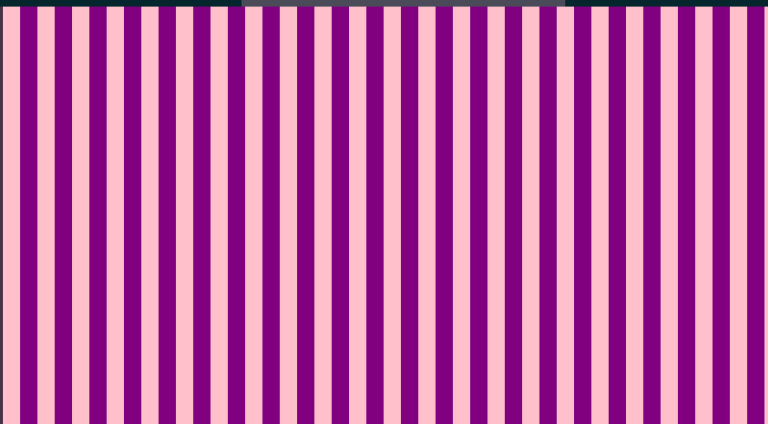
This pattern is drawn by a Shadertoy shader. Its source:

```glsl
// Flat vertical stripes, purple on pink, under a thin dark bar with a grey
// middle section and beside a thin dark left margin. Each part is a signed
// distance in canvas widths, smoothed over one pixel.

const vec3 PINK   = vec3(1.000, 0.753, 0.796);
const vec3 PURPLE = vec3(0.502, 0.000, 0.502);
const vec3 TEAL   = vec3(0.020, 0.150, 0.175);
const vec3 GREY   = vec3(0.290, 0.290, 0.350);
const vec3 MARGIN = vec3(0.240, 0.220, 0.250);

// Lengths as fractions of the canvas width
const float PERIOD       = 0.04508;  // one purple and one pink stripe
const float FIRST_PURPLE = 0.02617;  // left edge of the first purple stripe
const float PURPLE_SHARE = 0.5;      // purple part of a period
const float MARGIN_WIDTH = 0.0034;
const float BAR_HEIGHT   = 0.0086;
const vec2  GREY_SPAN    = vec2(0.3145, 0.7360);

// Coverage of a shape whose signed distance is negative inside
float coverage(float dist, float pixel) {
    return clamp(0.5 - dist / pixel, 0.0, 1.0);
}

// Signed distance to the nearest purple stripe
float stripeDistance(float x) {
    float phase = fract((x - FIRST_PURPLE) / PERIOD - 0.5 * PURPLE_SHARE + 0.5);
    return (abs(phase - 0.5) - 0.5 * PURPLE_SHARE) * PERIOD;
}

// Signed distance to an interval
float spanDistance(float x, vec2 span) {
    return max(span.x - x, x - span.y);
}

void mainImage(out vec4 fragColor, in vec2 fragCoord) {
    float pixel = 1.0 / iResolution.x;
    float x = fragCoord.x * pixel;
    float fromTop = (iResolution.y - fragCoord.y) * pixel;

    // Stripes and left margin
    vec3 color = mix(PINK, PURPLE, coverage(stripeDistance(x), pixel));
    color = mix(color, MARGIN, coverage(x - MARGIN_WIDTH, pixel));

    // Top bar with its grey section
    vec3 bar = mix(TEAL, GREY, coverage(spanDistance(x, GREY_SPAN), pixel));
    color = mix(color, bar, coverage(fromTop - BAR_HEIGHT, pixel));

    fragColor = vec4(color, 1.0);
}
```
